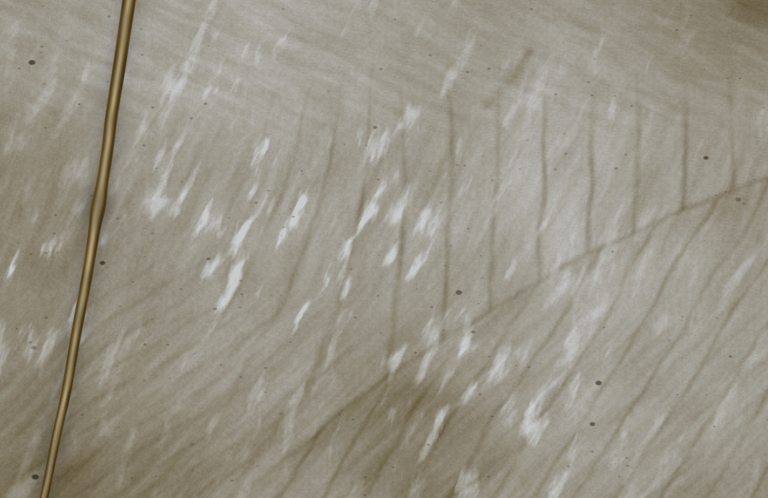
Give the GLSL for this texture, as a Shadertoy shader.

```glsl
#define DARK_TAN vec3(0.38, 0.33, 0.21)
#define PALE_SKIN vec3(0.66, 0.65, 0.618)
#define BASE_TONE 0.73
#define FIBRE_DEPTH 0.42
#define GRAIN_DEPTH 0.20
#define PEARL_GAIN 0.75
#define VEIN_GAP 0.095
#define VEIN_WIDTH 0.0065
#define VEIN_DEPTH 0.30
#define RIB_WIDTH 0.0125
#define SPECK_SHARE 0.07

float hash(vec2 p) {
    return fract(sin(dot(p, vec2(127.1, 311.7))) * 43758.5453);
}

float noise(vec2 p) {
    vec2 i = floor(p), f = fract(p);
    f = f * f * (3.0 - 2.0 * f);
    return mix(mix(hash(i), hash(i + vec2(1, 0)), f.x),
               mix(hash(i + vec2(0, 1)), hash(i + vec2(1, 1)), f.x), f.y);
}

float fbm(vec2 p) {
    float sum = 0.0, amp = 0.533;
    for (int i = 0; i < 4; i++) {
        sum += amp * noise(p);
        p = mat2(1.6, 1.2, -1.2, 1.6) * p + 7.3;
        amp *= 0.5;
    }
    return sum;
}

// Noise drawn out along a direction
float streaks(vec2 p, float angle, float across, float along) {
    vec2 dir = vec2(cos(angle), sin(angle));
    return fbm(vec2(dot(p, dir) * along, dot(p, vec2(-dir.y, dir.x)) * across));
}

float glow(vec2 p, vec2 centre, float radius) {
    vec2 d = (p - centre) / radius;
    return exp(-dot(d, d));
}

float softLine(float d, float width) {
    return exp(-d * d / (width * width));
}

float repeatedLine(float u, float gap, float width) {
    return softLine((fract(u / gap) - 0.5) * gap, width);
}

float segment(vec2 p, vec2 a, vec2 b) {
    vec2 ab = b - a;
    return length(p - a - ab * clamp(dot(p - a, ab) / dot(ab, ab), 0.0, 1.0));
}

float ribX(float y) { return 0.09 + 0.2 * y - 0.03 * y * y; }

float midVeinY(float x) {
    float d = x - 1.04;
    return 0.41 + 0.58 * d - 0.25 * d * d;
}

// Scattered dots, one possible per cell
float specks(vec2 p, float cell, float radius, float px) {
    vec2 id = floor(p / cell);
    vec2 centre = (id + 0.2 + 0.6 * vec2(hash(id + 3.1), hash(id + 8.7))) * cell;
    float r = radius * mix(0.4, 1.0, hash(id + 5.5));
    float dotMask = 1.0 - smoothstep(r - px, r + px, length((p - centre) * vec2(0.8, 1.1)));
    return dotMask * step(hash(id), SPECK_SHARE) * mix(0.4, 1.0, hash(id + 1.9));
}

float broadLight(vec2 p, vec2 warped) {
    float t = BASE_TONE + 0.5 * (fbm(p * 3.5) - 0.5);
    t += 0.20 * glow(p, vec2(1.12, 0.68), 0.38) + 0.16 * glow(p, vec2(0.5, 0.88), 0.32);
    t += 0.14 * glow(p, vec2(0.04, 0.92), 0.16) + 0.12 * glow(p, vec2(1.2, 0.15), 0.25);
    t -= 0.26 * glow(p, vec2(0.1, 0.0), 0.3) + 0.16 * glow(p, vec2(0.03, 0.6), 0.14);
    t -= 0.45 * glow(p, vec2(1.54, 1.03), 0.13);
    float patchDist = length((warped - vec2(0.84, 0.11)) * vec2(0.75, 1.0));
    return t - 0.20 * (1.0 - smoothstep(0.09, 0.17, patchDist));
}

float veins(vec2 p, float above, float right) {
    float upper = smoothstep(-0.01, 0.01, above);
    float broken = 0.4 + 0.9 * noise(p * vec2(30.0, 12.0));
    // Upright veins that lean over towards the left
    float lean = mix(0.5, 0.03, smoothstep(0.45, 0.85, p.x));
    float upright = repeatedLine(p.x - lean * (p.y - 0.5) + 0.007, VEIN_GAP, VEIN_WIDTH);
    upright *= upper * (1.0 - smoothstep(0.66, 0.9, p.y)) * smoothstep(0.25, 0.8, p.x);
    // Slanted veins below the diagonal one
    float slanted = repeatedLine(p.x - 0.62 * p.y, VEIN_GAP * 0.9, VEIN_WIDTH) * (1.0 - upper);
    // Shallow ribs fanning from the stem
    float fan = repeatedLine(p.y - 0.6 * p.x, 0.05, 0.006) * upper;
    fan *= 0.4 * right * (1.0 - smoothstep(0.3, 0.6, p.x)) * (1.0 - smoothstep(0.35, 0.6, p.y));
    float diagonal = softLine(above, 0.007) + 0.45 * softLine(above + 0.025, 0.025);
    diagonal *= smoothstep(0.45, 0.7, p.x);
    float crease = softLine(segment(p, vec2(0.98, 0.79), vec2(1.06, 0.9)), 0.011);
    return broken * (upright + 0.75 * slanted + fan + 0.8 * diagonal + crease);
}

void mainImage(out vec4 fragColor, in vec2 fragCoord) {
    float px = 1.0 / iResolution.y;
    vec2 p = fragCoord * px;
    vec2 warped = p + 0.03 * (vec2(fbm(p * 6.0), fbm(p * 6.0 + 9.0)) - 0.5);
    float rib = p.x - ribX(p.y) - 0.004 * (noise(vec2(p.y * 9.0, 2.0)) - 0.5);
    float right = smoothstep(-0.01, 0.01, rib);
    float tone = broadLight(p, warped);

    // Fibres turn from shallow to steep to crosswise going up
    float shallow = streaks(warped, 0.75, 65.0, 7.0);
    float steep = streaks(warped, 1.15, 60.0, 9.0);
    float crosswise = streaks(warped, -0.42, 70.0, 12.0);
    float fibre = mix(shallow, steep, smoothstep(0.3, 0.5, p.y));
    fibre = mix(fibre, crosswise, 0.8 * smoothstep(0.65, 0.85, p.y));
    tone += FIBRE_DEPTH * (fibre - 0.5);
    tone -= VEIN_DEPTH * veins(warped, warped.y - midVeinY(warped.x), right);

    // Pearly wrinkles
    float sheen = smoothstep(0.58, 0.85, streaks(warped + 3.0, 1.15, 38.0, 11.0));
    float sheenArea = glow(p, vec2(0.6, 0.55), 0.3) + glow(p, vec2(0.05, 0.42), 0.13)
                    + 0.7 * glow(p, vec2(1.0, 0.15), 0.2) + 0.3;
    tone += PEARL_GAIN * sheen * sheenArea;

    // Fine grain
    tone += GRAIN_DEPTH * (0.6 * noise(p * 300.0) + 0.4 * noise(p * 140.0) - 0.5);
    vec3 color = mix(DARK_TAN, PALE_SKIN, clamp(tone, -0.1, 1.45));

    // Specks
    float dirt = max(specks(p, 0.09, 0.006, px), 0.5 * specks(p + 0.4, 0.025, 0.0025, px));
    color = mix(color, vec3(0.2, 0.16, 0.1), 0.8 * dirt);

    // Stem with dark edges, a pale core and a knot
    float knot = glow(p, vec2(ribX(0.585), 0.585), 0.035);
    float width = RIB_WIDTH * mix(0.75, 1.1, p.y) + 0.004 * knot;
    color *= 1.0 - 0.16 * softLine(rib, 0.028) - 0.15 * knot;
    float s = rib / width;
    vec3 stem = mix(vec3(0.47, 0.37, 0.19), vec3(0.62, 0.57, 0.44), softLine(s + 0.1, 0.4));
    stem = mix(stem, vec3(0.27, 0.21, 0.10), softLine(s - 0.75, 0.3) + 0.7 * softLine(s + 0.8, 0.25));
    stem *= 0.85 + 0.3 * noise(vec2(s * 2.0, p.y * 25.0));
    color = mix(color, stem, 1.0 - smoothstep(width - px, width + px, abs(rib)));

    fragColor = vec4(color, 1.0);
}
```
